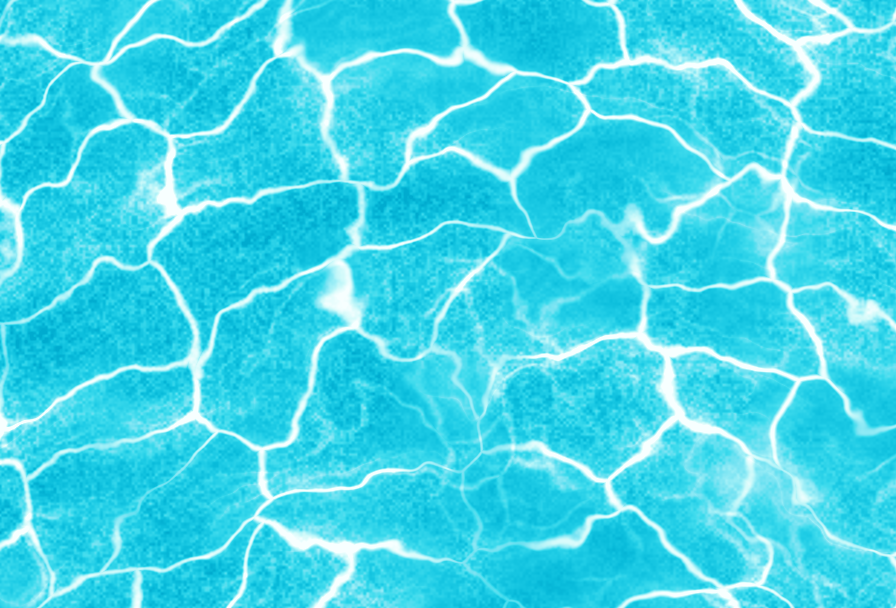
This texture is drawn by a WebGL 2 fragment shader. Its source:

```glsl
#version 300 es
precision highp float;

uniform vec2 u_resolution;
out vec4 fragColor;

float hash(vec2 p) {
    return fract(sin(dot(p, vec2(127.1, 311.7))) * 43758.55);
}

vec2 hash2(vec2 p) {
    return vec2(hash(p), hash(p + 41.3));
}

float noise(vec2 p) {
    vec2 i = floor(p), f = fract(p);
    f = f * f * (3.0 - 2.0 * f);
    return mix(mix(hash(i), hash(i + vec2(1, 0)), f.x),
               mix(hash(i + vec2(0, 1)), hash(i + vec2(1, 1)), f.x), f.y);
}

float fbm(vec2 p) {
    return 0.55 * noise(p) + 0.3 * noise(p * 2.1 + 7.3) + 0.15 * noise(p * 4.3 + 3.1);
}

vec2 warp(vec2 p) {
    return vec2(fbm(p), fbm(p + 19.7)) - 0.5;
}

// Distance to the nearest border between irregular cells
float cellBorder(vec2 p) {
    vec2 cell = floor(p), nearestCell = cell, toNearest = vec2(0.0);
    float best = 9.0;
    for (int y = -1; y <= 1; y++)
    for (int x = -1; x <= 1; x++) {
        vec2 c = cell + vec2(x, y);
        vec2 r = c + 0.08 + 0.84 * hash2(c) - p;
        if (dot(r, r) < best) {
            best = dot(r, r);
            toNearest = r;
            nearestCell = c;
        }
    }
    float border = 9.0;
    for (int y = -2; y <= 2; y++)
    for (int x = -2; x <= 2; x++) {
        vec2 c = nearestCell + vec2(x, y);
        vec2 r = c + 0.08 + 0.84 * hash2(c) - p;
        vec2 across = r - toNearest;
        if (dot(across, across) > 1e-4)
            border = min(border, dot(0.5 * (r + toNearest), normalize(across)));
    }
    return border;
}

// Water colour by brightness level, from deep cyan to white
vec3 waterColor(float level) {
    vec3 c = mix(vec3(0.0, 0.67, 0.81), vec3(0.04, 0.74, 0.86), clamp(level + 1.0, 0.0, 1.0));
    c = mix(c, vec3(0.12, 0.80, 0.90), clamp(level, 0.0, 1.0));
    c = mix(c, vec3(0.25, 0.86, 0.93), clamp(level - 1.0, 0.0, 1.0));
    c = mix(c, vec3(0.47, 0.89, 0.95), clamp(level - 2.0, 0.0, 1.0));
    c = mix(c, vec3(0.64, 0.94, 0.97), clamp(level - 3.0, 0.0, 1.0));
    c = mix(c, vec3(0.82, 0.98, 0.98), clamp(level - 4.0, 0.0, 1.0));
    return mix(c, vec3(0.97, 1.0, 1.0), clamp(level - 5.0, 0.0, 1.0));
}

void main() {
    vec2 p = gl_FragCoord.xy / u_resolution.y;

    // Wave flow: rises at the left, falls at the right
    vec2 flow = vec2(p.x, p.y - 0.55 * p.x + 0.3 * p.x * p.x);
    vec2 bent = flow + 0.2 * warp(p * 4.5) + 0.05 * warp(p * 13.0);
    float patches = fbm(flow * vec2(3.5, 7.0) + 11.0);

    // Main caustic net, uneven in width and strength
    float d = cellBorder(bent * vec2(3.9, 6.2) + 5.0);
    float strength = smoothstep(0.22, 0.62, fbm(p * 5.0 + 31.0));
    float line = 1.0 - smoothstep(0.004, mix(0.03, 0.058, strength), d);
    float glow = exp(-d * 8.5) * (0.5 + 1.2 * patches);

    // Finer, fainter branches
    float d2 = cellBorder((bent + 0.08 * warp(p * 7.0 + 50.0)) * vec2(6.0, 9.5) + 23.0);
    float branchMask = smoothstep(0.42, 0.68, fbm(p * 4.0 + 63.0));
    float branch = (1.0 - smoothstep(0.0, 0.09, d2)) * branchMask;

    // Milky wisps drawn out along the flow
    float wisp = 1.0 - abs(2.0 * fbm(bent * vec2(5.0, 13.0) + 80.0) - 1.0);
    wisp = pow(wisp, 7.0) * smoothstep(0.4, 0.7, patches);

    // Fine ripples where the surface is smooth, speckle elsewhere
    float rough = smoothstep(0.3, 0.58, fbm(p * 5.5 + 97.0));
    float ripple = sin(60.0 * fbm(flow * vec2(3.0, 5.0) + 47.0)) * (1.0 - rough);
    float grain = noise(p * 210.0) - 0.5 + 0.6 * (noise(p * 105.0 + 9.0) - 0.5);

    float level = 0.65 + 2.6 * (patches - 0.5) + 1.1 * glow + 1.5 * wisp;
    level += 1.7 * branch + 0.22 * ripple;
    level += grain * (0.7 + 1.5 * rough) * (1.0 - 0.7 * line);
    level += line * mix(1.2, 4.0, strength);
    fragColor = vec4(waterColor(level), 1.0);
}
```
